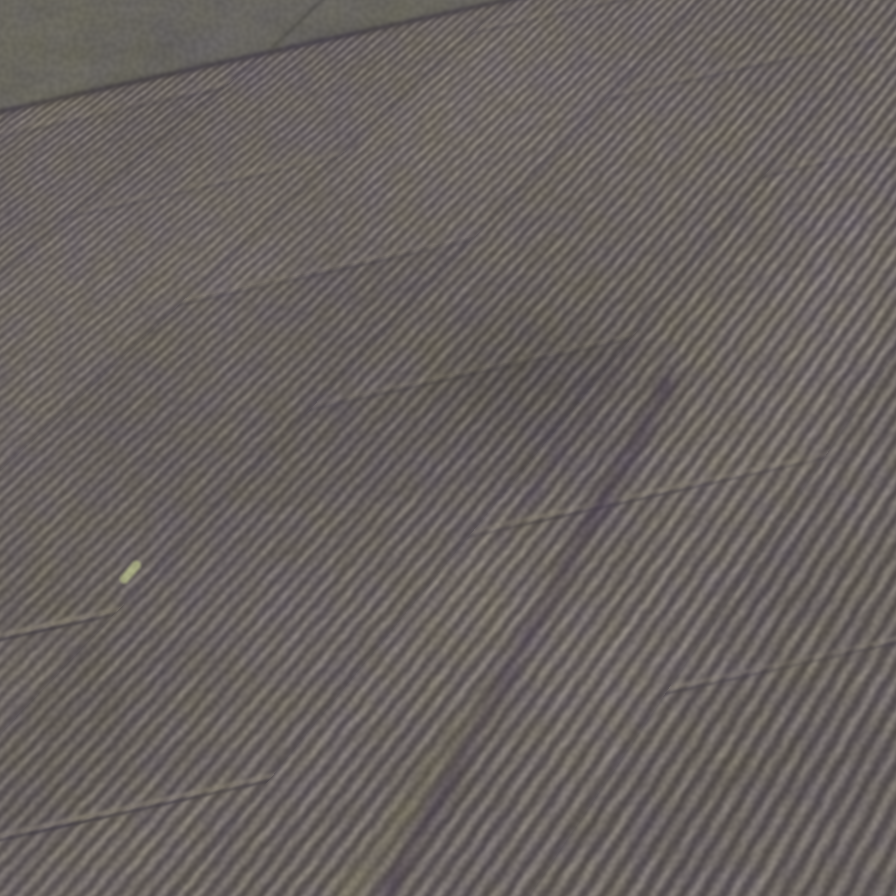
This texture is drawn by a WebGL 2 fragment shader. Its source:

```glsl
#version 300 es
precision highp float;
// Ribbed grey paving slabs in running bond, seen in perspective, with worn joints.
uniform vec2 u_resolution;
out vec4 fragColor;

const vec3 GROOVE = vec3(0.325, 0.300, 0.297);
const vec3 RIDGE = vec3(0.505, 0.478, 0.458);
const vec3 CONCRETE = vec3(0.405, 0.395, 0.370);
const vec3 PALE_JOINT = vec3(0.53, 0.50, 0.46);
const vec3 DARK_JOINT = vec3(0.27, 0.25, 0.27);
const vec3 PURPLE_STAIN = vec3(0.27, 0.23, 0.30);
const vec3 YELLOW_STAIN = vec3(0.49, 0.47, 0.36);
const vec3 LEAF = vec3(0.68, 0.70, 0.52);

const float CROSS_SLOPE = 0.22;                 // tilt of the cross joints
const vec2 VANISHING = vec2(2.409, -1.172);     // x and tilted height
const float SLAB_WIDTH = 0.21;
const float RIBS_PER_SLAB = 19.0;
const float ROW_START = 0.475;
const float ROW_STEP = 0.0564;
const float PAVING_END = -0.0005;

float hash(vec2 p) {
    vec3 q = fract(vec3(p.xyx) * 0.1031);
    q += dot(q, q.yzx + 33.33);
    return fract((q.x + q.y) * q.z);
}

vec2 gradient(vec2 cell) {
    float angle = 6.2832 * hash(cell);
    return vec2(cos(angle), sin(angle));
}

float gradientNoise(vec2 p) {
    vec2 i = floor(p), f = fract(p);
    vec2 w = f * f * f * (f * (f * 6.0 - 15.0) + 10.0);
    vec2 e = vec2(1.0, 0.0);
    float low = mix(dot(gradient(i), f), dot(gradient(i + e), f - e), w.x);
    float high = mix(dot(gradient(i + e.yx), f - e.yx),
                     dot(gradient(i + 1.0), f - 1.0), w.x);
    return mix(low, high, w.y);
}

float segmentDistance(vec2 p, vec2 a, vec2 b) {
    vec2 pa = p - a, ba = b - a;
    return length(pa - ba * clamp(dot(pa, ba) / dot(ba, ba), 0.0, 1.0));
}

float softLine(float d, float width) {
    return exp(-d * d / (width * width));
}

float streak(vec2 p, vec2 a, vec2 b, float width) {
    return softLine(segmentDistance(p, a, b), width);
}

// Maps the canvas to the ground: x across the ribs, y along them, z scale.
vec3 groundCoords(vec2 p) {
    float depth = p.y + CROSS_SLOPE * p.x - VANISHING.y;
    return vec3((p.x - VANISHING.x) / depth, 1.0 / depth, depth);
}

vec3 ribbedSurface(vec2 p, vec3 ground) {
    float across = (ground.x + 1.0) / SLAB_WIDTH;
    float phase = across * RIBS_PER_SLAB + 0.12 * gradientNoise(p * 45.0);
    float wave = 0.5 + 0.5 * sin(6.2832 * phase);
    float contrast = mix(0.62, 1.0, smoothstep(0.4, 1.5, p.x + p.y));
    contrast *= 1.0 - smoothstep(0.4, 0.9, fwidth(phase));
    float mottle = gradientNoise(vec2(phase * 1.3, ground.y * 170.0));
    float tone = 0.5 + (wave - 0.5) * contrast * (0.85 + 0.5 * mottle);
    return mix(GROOVE, RIDGE, tone + 0.18 * mottle);
}

// Adds the side joints and the staggered end joints of the slabs.
vec3 addJoints(vec3 color, vec2 p, vec3 ground) {
    float across = (ground.x + 1.0) / SLAB_WIDTH;
    float column = floor(across);
    float stagger = mod(column + 1.0, 2.0);
    float row = (ground.y - ROW_START) / ROW_STEP - stagger;
    float joint = round(row * 0.5);
    float offset = (joint * 2.0 - row) * ROW_STEP * ground.z * ground.z;
    float strength = 0.4 + 0.5 * hash(vec2(column, joint) + 17.0);
    strength *= 0.75 + 0.8 * gradientNoise(p * 9.0 + 3.0);
    strength *= mix(0.45, 1.0, smoothstep(0.2, 0.6, p.y));
    float side = abs(across - round(across)) * SLAB_WIDTH * ground.z * 0.75;
    float slabTone = hash(vec2(column, floor(row * 0.5)) + 5.0) - 0.5;
    color *= 1.0 + 0.05 * slabTone;
    color = mix(color, DARK_JOINT, 0.28 * softLine(side, 0.0035));
    color = mix(color, PALE_JOINT, strength * softLine(offset + 0.001, 0.0035));
    return mix(color, DARK_JOINT, strength * softLine(offset - 0.0045, 0.0025));
}

vec3 addStains(vec3 color, vec2 p) {
    float worn = 0.8 + 0.6 * gradientNoise(p * 24.0);
    float purple = 0.55 * streak(p, vec2(0.43, 1.0), vec2(0.745, 0.43), 0.011);
    purple += 0.25 * streak(p, vec2(0.56, 0.60), vec2(0.71, 0.385), 0.008);
    float yellow = streak(p, vec2(0.39, 1.0), vec2(0.53, 0.79), 0.018);
    color = mix(color, PURPLE_STAIN, purple * worn);
    color = mix(color, YELLOW_STAIN, 0.35 * yellow * worn);
    color *= 1.0 - 0.12 * softLine(length((p - vec2(0.56, 0.40)) * vec2(0.8, 1.2)), 0.11);
    float leaf = segmentDistance(p, vec2(0.139, 0.646), vec2(0.152, 0.631));
    return mix(color, LEAF, 0.85 * (1.0 - smoothstep(0.002, 0.008, leaf)));
}

void main() {
    vec2 p = gl_FragCoord.xy / u_resolution;
    p.y = 1.0 - p.y;
    vec3 ground = groundCoords(p);
    vec3 paving = addStains(addJoints(ribbedSurface(p, ground), p, ground), p);

    // Smooth concrete beyond the paving, with a crack and a dark edge.
    float edge = p.y + CROSS_SLOPE * p.x - 0.124 + PAVING_END;
    vec3 plain = CONCRETE * (1.0 + 0.07 * gradientNoise(p * vec2(18.0, 45.0)));
    plain *= 1.0 - 0.15 * streak(p, vec2(0.305, 0.052), vec2(0.37, -0.01), 0.003);
    vec3 color = mix(plain, paving, smoothstep(-0.002, 0.003, edge));
    color = mix(color, DARK_JOINT, 0.75 * softLine(edge, 0.004));

    // Uneven tint, broad shading and fine grain.
    float tint = gradientNoise(p * 30.0) + 0.6 * gradientNoise(p * 7.0 + 9.0);
    color += tint * vec3(0.010, 0.012, -0.022);
    color *= 1.0 + 0.07 * gradientNoise(p * 5.0) + 0.09 * gradientNoise(p * 150.0);
    fragColor = vec4(color, 1.0);
}
```
